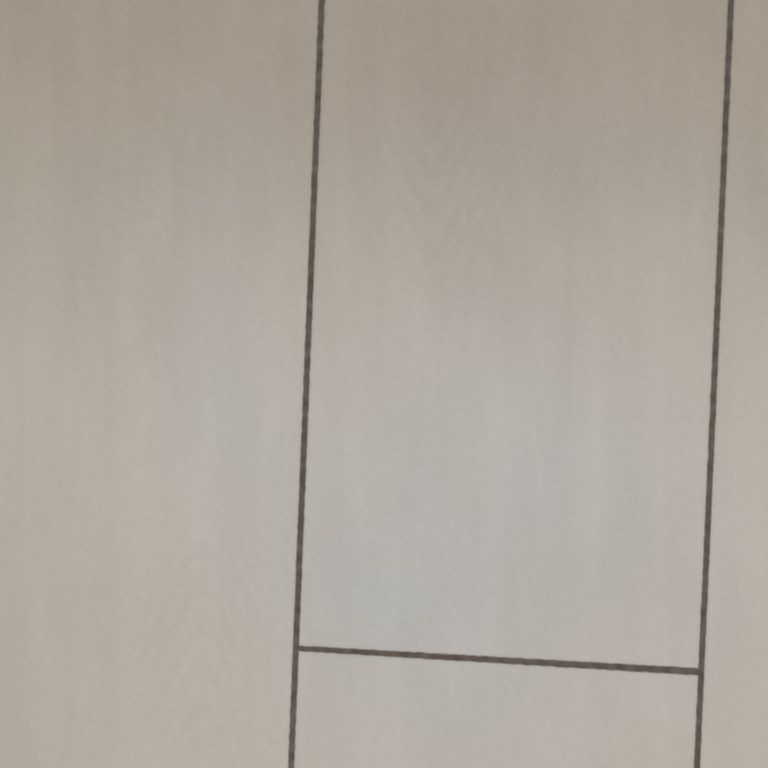
Give the GLSL for this texture, as a Shadertoy shader.

```glsl
// Pale greige wood-look planks in slightly tilted columns with dark, soft joints.
// Canvas points map to plank coordinates; layered gradient noise gives the grain,
// and broad gradients give the warm shade at the top and the cool sheen below.

const vec3 LIGHT_WARM = vec3(0.720, 0.690, 0.645);
const vec3 LIGHT_COOL = vec3(0.712, 0.695, 0.675);
const vec3 SHADE      = vec3(0.622, 0.582, 0.535);
const vec3 JOINT      = vec3(0.350, 0.320, 0.290);

const float PLANK_LENGTH = 2.4;
const float STAGGER = 0.96;

vec2 randomGradient(vec2 cell) {
    vec3 q = fract(vec3(cell.xyx) * vec3(0.1031, 0.1030, 0.0973));
    q += dot(q, q.yzx + 33.33);
    float angle = 6.2832 * fract((q.x + q.y) * q.z);
    return vec2(cos(angle), sin(angle));
}

float gradientNoise(vec2 p) {
    vec2 i = floor(p), f = fract(p);
    vec2 w = f * f * f * (f * (f * 6.0 - 15.0) + 10.0);
    vec2 e = vec2(0.0, 1.0);
    float a = dot(randomGradient(i), f);
    float b = dot(randomGradient(i + e.yx), f - e.yx);
    float c = dot(randomGradient(i + e.xy), f - e.xy);
    float d = dot(randomGradient(i + e.yy), f - e.yy);
    return mix(mix(a, b, w.x), mix(c, d, w.x), w.y);
}

float fbm(vec2 p) {
    float sum = 0.0, amplitude = 0.6;
    for (int i = 0; i < 4; i++) {
        sum += amplitude * gradientNoise(p);
        p = mat2(1.6, 1.2, -1.2, 1.6) * p + 7.3;
        amplitude *= 0.5;
    }
    return sum;
}

// Soft bump of the given size around a centre
float glow(vec2 p, vec2 centre, vec2 size) {
    vec2 d = (p - centre) / size;
    return exp(-dot(d, d));
}

// Nested arches of grain; direction +1 opens upward, -1 downward
float cathedral(vec2 p, vec2 centre, float direction) {
    vec2 d = p - centre;
    float warp = 0.035 * fbm(p * vec2(16.0, 5.0));
    float arch = direction * d.y - 2.6 * sqrt(d.x * d.x + 0.0004) + warp;
    float rings = sin(arch * 120.0) * (0.6 + fbm(p * 24.0));
    return rings * glow(p, centre, vec2(0.075, 0.15));
}

// Long streaks, mottling and fine slanted pores
float woodGrain(vec2 p, float seed) {
    vec2 q = p + vec2(seed * 5.7, seed * 3.1);
    q.x += 0.012 * gradientNoise(q * vec2(4.0, 7.0));
    float streaks = gradientNoise(q * vec2(24.0, 2.6))
                  + 0.6 * gradientNoise(q * vec2(60.0, 7.0));
    float mottle = fbm(q * vec2(9.0, 6.0));
    vec2 slanted = vec2(q.x + 0.6 * q.y, q.y - 0.5 * q.x);
    float pores = gradientNoise(slanted * vec2(120.0, 60.0))
                + 0.5 * gradientNoise(q * 170.0);
    return 0.013 * streaks + 0.018 * mottle + 0.010 * pores;
}

float line(float distanceToLine, float halfWidth, float blur) {
    return 1.0 - smoothstep(halfWidth - blur, halfWidth + blur, distanceToLine);
}

void mainImage(out vec4 fragColor, in vec2 fragCoord) {
    vec2 p = fragCoord / iResolution.xy;
    float blur = max(0.0018, 1.0 / iResolution.y);

    // Plank coordinates: columns lean right and widen a little upward
    float pitch = 0.5285 + 0.0045 * p.y;
    float across = (p.x - 0.379 - 0.040 * p.y) / pitch;
    float column = floor(across);
    float along = p.y - 0.156 + 0.031 * across - column * STAGGER;

    // Distances to the long and short joints
    float rough = 0.0008 * gradientNoise(p * 110.0);
    float seam = abs(across - round(across)) * pitch + rough;
    float butt = abs(along - PLANK_LENGTH * round(along / PLANK_LENGTH)) + rough;
    float buttWidth = mix(0.0034, 0.0046, fract(across));

    // Uneven light over the floor
    float clouds = fbm(p * vec2(4.0, 3.0) + 2.0);
    float shade = smoothstep(0.40, 1.04, p.y + 0.10 * clouds);
    float cool = glow(p, vec2(0.62, 0.32), vec2(0.36, 0.40))
               + 0.5 * glow(p, vec2(0.28, 0.58), vec2(0.08, 0.25));
    vec3 color = mix(LIGHT_WARM, LIGHT_COOL, clamp(cool + 0.3 * clouds, 0.0, 1.0));
    color = mix(color, SHADE, shade * 0.92);
    color *= 1.0 - 0.035 * glow(p, vec2(0.0, 0.0), vec2(0.16, 0.6));
    color += vec3(-0.008, 0.004, 0.014) * glow(p, vec2(0.50, 0.22), vec2(0.10, 0.07));

    // Wood figure
    color += woodGrain(p, column);
    color += 0.010 * cathedral(p, vec2(0.56, 0.74), 1.0);
    color += 0.010 * cathedral(p, vec2(0.26, 0.17), -1.0);

    // Joints with a faint shadow at their edges
    color *= 1.0 - 0.07 * line(min(seam, butt), 0.005, 0.005);
    float joint = max(line(seam, 0.0038, blur), line(butt, buttWidth, blur));
    vec3 jointColor = JOINT * (1.0 + 0.25 * gradientNoise(p * 75.0));
    fragColor = vec4(mix(color, jointColor, joint * 0.95), 1.0);
}
```
